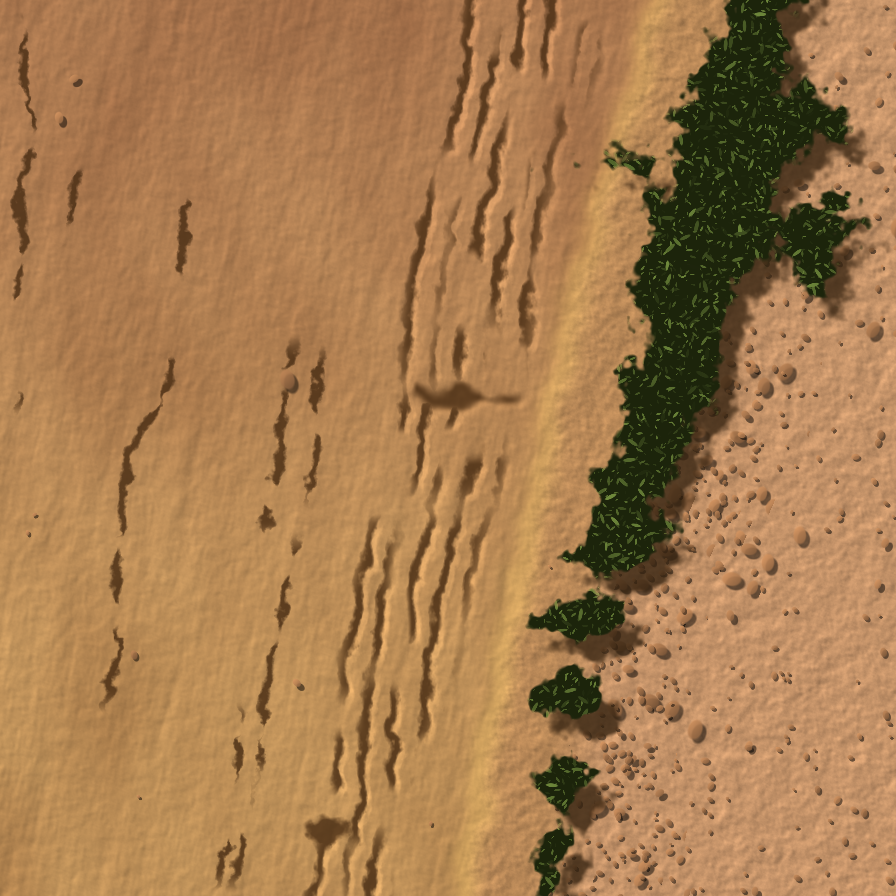
A WebGL 1 fragment shader for this texture:

```glsl
precision highp float;
// Aerial view of an earth bank: a scraped clay face with tooth ruts and cracks,
// a pale ridge, a diagonal strip of plants and a stony pink floor on the right.
// Height noise is lit by its slope; leaves and stones fill hashed cells.
uniform vec2 u_resolution;

float hash(vec2 p) {
  vec3 q = fract(vec3(p.xyx) * 0.1031);
  q += dot(q, q.yzx + 33.33);
  return fract((q.x + q.y) * q.z);
}

float noise(vec2 p) {
  vec2 i = floor(p), f = fract(p);
  f = f * f * (3.0 - 2.0 * f);
  return mix(mix(hash(i), hash(i + vec2(1, 0)), f.x),
             mix(hash(i + vec2(0, 1)), hash(i + vec2(1, 1)), f.x), f.y);
}

float fbm(vec2 p) {
  float sum = 0.0, amp = 0.53;
  for (int i = 0; i < 4; i++) {
    sum += amp * noise(p);
    p = mat2(1.6, 1.2, -1.2, 1.6) * p + 7.3;
    amp *= 0.5;
  }
  return sum;
}

float bump(float x, float center, float width) {
  float d = (x - center) / width;
  return exp(-d * d);
}

float blob(vec2 p, vec2 center, vec2 radius) { return 1.0 - length((p - center) / radius); }

// Curves that divide the terrain, as x for a given y
float ridgeX(float y) { return 0.515 + 0.155 * y + 0.06 * y * y * y; }
float rutLeftX(float y) { return 0.348 + 0.175 * y + 0.006 * sin(y * 15.0); }
float rutRightX(float y) { return 0.44 + 0.27 * y - 0.035 * bump(y, 0.82, 0.15); }
float spineX(float y) { return 0.61 + 0.24 * y - 0.035 * bump(y, 0.3, 0.13); }

// Parallel grooves, broken into lumps and cut by two cross steps
float ruts(vec2 p) {
  float x = p.x - rutLeftX(p.y);
  float jag = (fbm(p * vec2(65, 48)) - 0.5) * 0.65 + (noise(p * 10.0) - 0.5) * 0.45;
  float groove = 1.0 - smoothstep(0.06, 0.25, abs(fract(x / 0.031 + 0.5 + jag) - 0.5));
  float band = smoothstep(-0.02, 0.0, x) * (1.0 - smoothstep(-0.025, 0.012, p.x - rutRightX(p.y)));
  float gate = smoothstep(0.22, 0.5, noise(p * vec2(38, 20) + 4.0));
  float cuts = 1.0 - 0.8 * bump(p.y, 0.57, 0.016) - 0.7 * bump(p.y, 0.435, 0.018);
  float ledge = bump(p.y + 0.025 * noise(p * 35.0), 0.57, 0.006) * smoothstep(0.35, 0.6, noise(p * 42.0));
  return band * max(groove * gate * cuts, ledge);
}

// One ragged crack through x at mid height, spanning low to high
float crack(vec2 p, float x, float slope, float low, float high) {
  float wander = (noise(vec2(p.y * 14.0, x * 50.0)) - 0.5) * 0.03 + (fbm(p * 75.0) - 0.5) * 0.018;
  float d = abs(p.x - x - slope * (p.y - 0.5) - wander);
  float width = 0.0055 * smoothstep(0.2, 0.75, noise(vec2(p.y * 38.0, x * 90.0)));
  float span = smoothstep(low, low + 0.03, p.y) * (1.0 - smoothstep(high - 0.03, high, p.y));
  return span * (1.0 - smoothstep(width * 0.4, width + 0.002, d)) * smoothstep(0.0, 0.002, width);
}

float cracks(vec2 p) {
  float c = max(crack(p, 0.16, 0.19, 0.2, 0.82), crack(p, 0.31, 0.16, 0.39, 0.63));
  c = max(c, max(crack(p, 0.352, 0.2, 0.0, 0.41), crack(p, 0.01, 0.04, 0.53, 0.99)));
  c = max(c, max(crack(p, 0.065, 0.05, 0.72, 0.85), crack(p, 0.355, 0.1, 0.43, 0.62)));
  return max(c, crack(p, 0.29, 0.1, 0.0, 0.22));
}

float height(vec2 p, float loose) {
  float scraped = fbm(vec2(p.x - 0.2 * p.y, p.y) * vec2(48, 9)) * 0.55 + fbm(p * 85.0) * 0.35;
  return mix(scraped, fbm(p * 42.0) * 0.7 + fbm(p * 110.0) * 0.5, loose);
}

// Plant cover: positive inside the strip and its side clumps
float plants(vec2 p) {
  float upper = 0.047 + 0.022 * bump(p.y, 0.76, 0.13) - 0.015 * smoothstep(0.92, 1.0, p.y);
  float lower = (0.019 + 0.025 * cos((p.y - 0.31) * 70.0)) * mix(0.45, 1.0, smoothstep(0.0, 0.25, p.y));
  float d = mix(lower, upper, smoothstep(0.34, 0.39, p.y)) - abs(p.x - spineX(p.y));
  d = max(d, 0.045 * blob(p, vec2(0.9, 0.735), vec2(0.055, 0.048)));
  d = max(d, 0.035 * blob(p, vec2(0.89, 0.86), vec2(0.045, 0.04)));
  d = max(d, 0.03 * blob(p, vec2(0.68, 0.82), vec2(0.07, 0.022)) - 0.012);
  return d + (fbm(p * 32.0) - 0.5) * 0.07 + (noise(p * 130.0) - 0.5) * 0.016;
}

// Scattered ellipses: coverage, lit side, random tone
vec3 scatter(vec2 p, float thin, float amount) {
  vec3 best = vec3(0.0);
  for (int j = -1; j <= 1; j++) for (int i = -1; i <= 1; i++) {
    vec2 id = floor(p) + vec2(i, j);
    vec2 d = p - id - vec2(hash(id + 3.1), hash(id + 17.7));
    float a = 6.28 * hash(id + 31.3), size = mix(0.2, 0.55, hash(id + 8.4));
    vec2 e = mat2(cos(a), sin(a), -sin(a), cos(a)) * d * vec2(1.0, thin);
    float cover = (1.0 - smoothstep(size * 0.7, size, length(e))) * step(hash(id + 51.0), amount);
    if (cover > best.x) best = vec3(cover, dot(d, vec2(-0.7, 0.7)) / size, hash(id + 23.0));
  }
  return best;
}

void main() {
  vec2 p = gl_FragCoord.xy / u_resolution, toLight = vec2(-0.003, 0.003);
  float fromRidge = p.x - ridgeX(p.y) + (fbm(p * 22.0) - 0.5) * 0.025;
  float loose = smoothstep(-0.01, 0.02, fromRidge);
  float ground = smoothstep(-0.03, 0.05, p.x - spineX(p.y));
  // Base soil, warmer at the top left and yellower below
  vec3 clay = mix(vec3(0.73, 0.55, 0.335), vec3(0.67, 0.47, 0.31), smoothstep(0.1, 1.0, p.y));
  clay += (fbm(p * vec2(9, 5)) - 0.5) * vec3(0.13, 0.13, 0.09);
  vec3 soil = mix(clay, mix(vec3(0.72, 0.53, 0.34), vec3(0.77, 0.575, 0.41), ground), loose);
  soil += vec3(0.1, 0.1, 0.035) * bump(fromRidge, 0.006, 0.016);
  // Relief lit from the upper left, then dark grooves
  float slope = height(p, loose) - height(p + toLight, loose);
  soil *= 1.0 + clamp(slope * 0.7, -0.3, 0.22);
  float groove = max(ruts(p), cracks(p));
  float pit = smoothstep(0.1, 0.5, blob(p, vec2(0.37, 0.073), vec2(0.045, 0.025)) + fbm(p * 55.0) - 0.6);
  soil *= 1.0 + 0.2 * clamp(ruts(p + toLight * 2.0) - groove, -0.3, 1.0);
  soil = mix(soil, vec3(0.29, 0.18, 0.08), 0.82 * max(groove, pit));
  // Stones, densest below and right of the plant strip
  float rubble = bump(p.x, spineX(p.y) + 0.06, 0.07) * (1.0 - smoothstep(0.45, 0.75, p.y));
  float amount = ground * (0.07 + 0.4 * rubble);
  for (int k = 0; k < 2; k++) {
    vec2 q = p * (42.0 + 48.0 * float(k));
    vec3 stone = scatter(q, 1.4, amount);
    soil *= 1.0 - 0.5 * scatter(q + vec2(-0.18, 0.2), 1.4, amount).x;
    soil = mix(soil, vec3(0.69, 0.48, 0.31) * (0.88 + 0.22 * stone.y + 0.2 * stone.z), stone.x * 0.85);
  }
  // Plants and the shadow they throw down to the right
  float shadow = smoothstep(-0.005, 0.02, plants(p + vec2(-0.022, 0.026)));
  soil = mix(soil, vec3(0.2, 0.13, 0.06), 0.78 * shadow);
  vec3 broad = scatter(p * 62.0, 3.2, 0.85), fine = scatter(p * 125.0 + 40.0, 2.8, 0.9);
  float tone = max(broad.x * broad.z, fine.x * fine.z * 0.85) * (0.65 + 0.6 * fbm(p * 28.0));
  vec3 leaf = mix(vec3(0.11, 0.14, 0.045), vec3(0.43, 0.53, 0.23), tone);
  gl_FragColor = vec4(mix(soil, leaf, smoothstep(-0.003, 0.007, plants(p))), 1.0);
}
```
